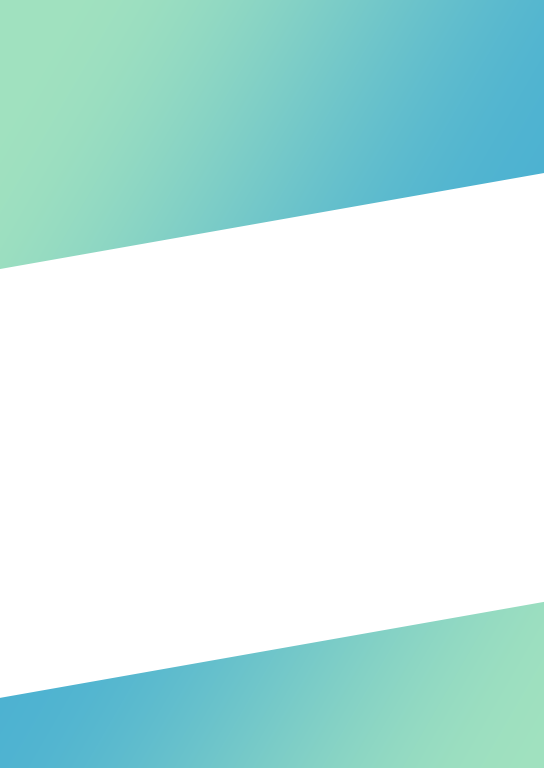
A WebGL 1 fragment shader for this background:

```glsl
precision highp float;

uniform vec2 u_resolution;

// Eased mint to blue blend along a slanted axis, measured from the mint corner
vec3 bandColor(vec2 p) {
  vec3 mint = vec3(0.627, 0.882, 0.749);
  vec3 blue = vec3(0.302, 0.698, 0.820);
  float along = dot(p * vec2(0.707, 1.0), vec2(0.866, 0.5));
  return mix(mint, blue, smoothstep(0.07, 0.742, along));
}

void main() {
  vec2 uv = gl_FragCoord.xy / u_resolution;

  // Both bands share one shape: the lower one is a half turn of the upper
  vec2 upper = vec2(uv.x, 1.0 - uv.y);
  vec2 lower = vec2(1.0 - uv.x, uv.y + 0.134);
  vec2 p = uv.y > 0.45 ? upper : lower;

  // Slanted edge, softened over about one pixel
  float edge = 0.3503 - 0.125 * p.x - p.y;
  float coverage = clamp(edge * u_resolution.y + 0.5, 0.0, 1.0);

  gl_FragColor = vec4(mix(vec3(1.0), bandColor(p), coverage), 1.0);
}
```
